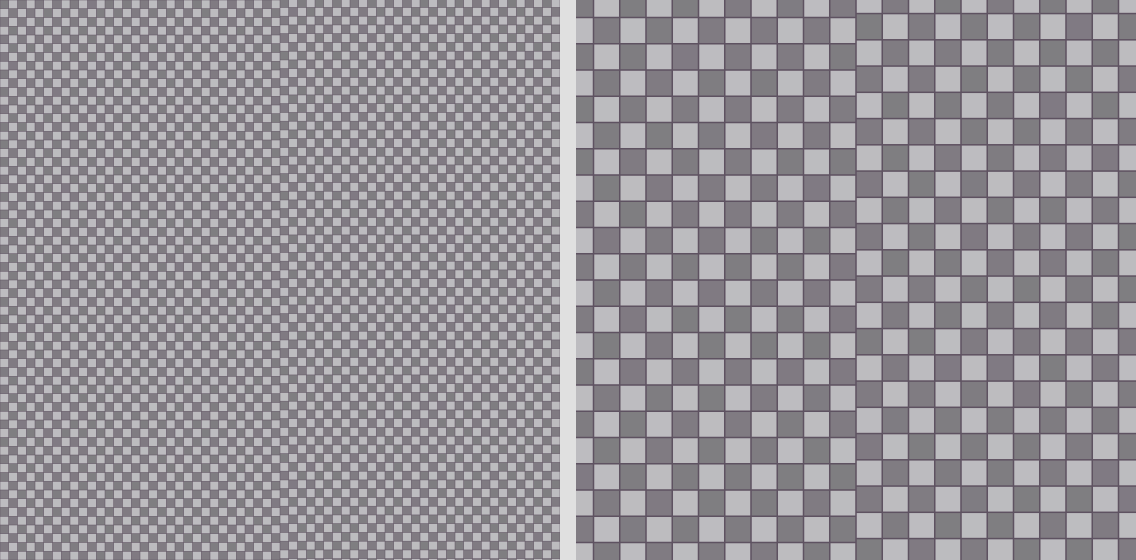
Left: the whole. Right: its middle third, enlarged.
Give the GLSL for this pattern, as a three.js fragment shader.

```glsl
varying vec2 vUv;

#define CELLS 64.0
#define HALF_SHIFT 0.15
#define JOINT_WIDTH 0.058
#define TINT_AMOUNT 0.016
#define LIGHT_TILE vec3(0.740, 0.737, 0.750)
#define DARK_TILE vec3(0.500, 0.487, 0.508)
#define JOINT_COLOR vec3(0.370, 0.320, 0.380)

float hash(vec2 p) {
  vec3 q = fract(vec3(p.xyx) * 0.1031);
  q += dot(q, q.yzx + 33.33);
  return fract((q.x + q.y) * q.z);
}

// Signed distance from the nearest cell edge along each axis
vec2 edgeOffset(vec2 grid) {
  return fract(grid + 0.5) - 0.5;
}

// Alternating sign per cell, averaged over one pixel footprint
float checker(vec2 grid, vec2 footprint) {
  vec2 parity = 1.0 - 2.0 * mod(floor(grid), 2.0);
  vec2 side = parity * clamp(2.0 * abs(edgeOffset(grid)) / footprint, 0.0, 1.0);
  return 0.5 + 0.5 * side.x * side.y;
}

// Share of the pixel footprint covered by the joints
float jointCoverage(vec2 grid, vec2 footprint) {
  vec2 d = edgeOffset(grid);
  vec2 low = max(d - 0.5 * footprint, vec2(-0.5 * JOINT_WIDTH));
  vec2 high = min(d + 0.5 * footprint, vec2(0.5 * JOINT_WIDTH));
  vec2 cover = clamp((high - low) / footprint, 0.0, 1.0);
  return 1.0 - (1.0 - cover.x) * (1.0 - cover.y);
}

void main() {
  vec2 grid = vUv * CELLS;
  vec2 footprint = max(fwidth(grid), vec2(0.0001));

  // The right half sits slightly higher than the left
  grid.y -= HALF_SHIFT * step(0.5, vUv.x);

  // Tiles, with dark ones drifting between neutral and violet
  float light = checker(grid, footprint);
  float tint = (hash(floor(grid) + 7.0) - 0.5) * TINT_AMOUNT;
  vec3 darkTile = DARK_TILE + tint * vec3(-0.3, 1.0, -0.5);
  vec3 lightTile = LIGHT_TILE + tint * 0.3;
  vec3 color = mix(darkTile, lightTile, light);

  // Thin joints between tiles
  color = mix(color, JOINT_COLOR, jointCoverage(grid, footprint));
  gl_FragColor = vec4(color, 1.0);
}
```
